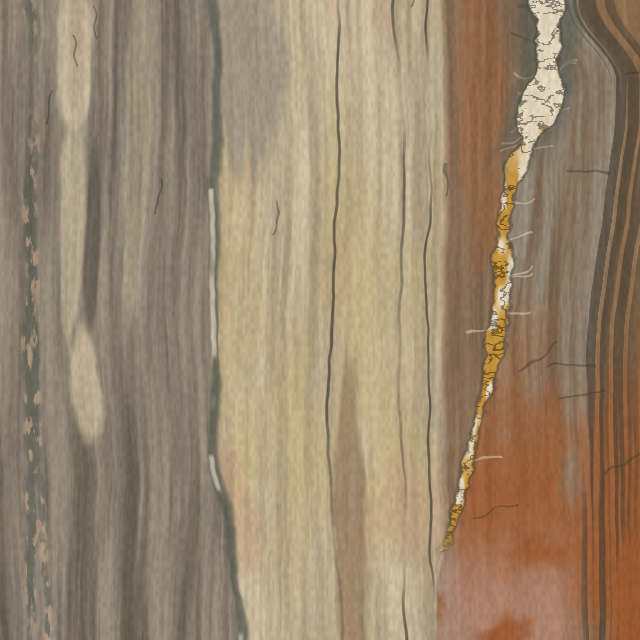
A Shadertoy shader for this texture:

```glsl
// Slab of banded stone: ash layers, a cream core, a brown strip and a rusty side
// split by a white and gold vein. Stretched noise makes the grain, wandering lines the cracks.

const vec3 ASH_DARK = vec3(.4, .365, .32);
const vec3 ASH = vec3(.585, .545, .485);
const vec3 CREAM = vec3(.785, .73, .61);
const vec3 SAND = vec3(.64, .58, .475);
const vec3 OCHRE = vec3(.73, .65, .47);
const vec3 BLUSH = vec3(.73, .6, .48);
const vec3 BROWN = vec3(.53, .43, .335);
const vec3 RUST = vec3(.61, .35, .19);
const vec3 ROSE = vec3(.68, .53, .46);
const vec3 INK = vec3(.25, .235, .2);
const vec3 SLATE = vec3(.35, .36, .32);
const vec3 CALCITE = vec3(.87, .82, .72);
const vec3 GOLD = vec3(.75, .56, .23);

float hash(vec2 p) {
  vec3 q = fract(p.xyx * .1031);
  q += dot(q, q.yzx + 33.33);
  return fract((q.x + q.y) * q.z);
}

float noise(vec2 p) {
  vec2 i = floor(p), f = fract(p);
  f = f * f * (3. - 2. * f);
  return mix(mix(hash(i), hash(i + vec2(1, 0)), f.x),
             mix(hash(i + vec2(0, 1)), hash(i + 1.), f.x), f.y);
}

float fbm(vec2 p) {
  float sum = 0., amp = .533;
  for (int i = 0; i < 4; i++) {
    sum += amp * noise(p);
    p = p * 2.03 + 17.3;
    amp *= .5;
  }
  return sum;
}

// Soft line of half width w at distance d
float line(float d, float w) { return 1. - smoothstep(w * .25, w, abs(d)); }

float wander(float y, float seed, float amount) {
  return (fbm(vec2(y * 5., seed * 7.1)) - .5) * amount;
}

// Streaky patch with ragged ends
float lens(vec2 p, float x, float y, float w, float h) {
  float ragged = fbm(p * vec2(55, 9)) - .5;
  return 1. - smoothstep(.72, 1.1, length((p - vec2(x, y)) / vec2(w, h)) + ragged * .65);
}

// Vertical crack that fades in and out
float crack(vec2 p, float x, float w, float seed) {
  float strength = smoothstep(.2, .65, noise(vec2(p.y * 7., seed * 3.7)));
  return line(p.x - x - wander(p.y, seed, .035), w) * strength;
}

float segment(vec2 p, vec2 a, vec2 d) {
  return length(p - a - d * clamp(dot(p - a, d) / dot(d, d), 0., 1.));
}

float veinPath(float y) {
  return .68 + .11 * smoothstep(0., .6, y) + .068 * smoothstep(.65, .9, y) + wander(y * 3., 4., .016);
}

vec3 ashLayers(vec2 p, float grain) {
  float broad = fbm(p * vec2(24, 1.5));
  vec3 c = mix(ASH_DARK, ASH, smoothstep(.22, .76, mix(broad, grain, .45)));
  c = mix(c, ASH_DARK * .85, .6 * lens(p, .147, .62, .014, .17));
  float pale = max(lens(p, .115, .91, .03, .14), lens(p, .137, .4, .025, .1));
  pale = max(pale, .75 * lens(p, .116, .67, .021, .21));
  pale = max(pale, .5 * lens(p, .212, .8, .022, .32));
  c = mix(c, mix(SAND, CREAM, .4 + grain * .6), pale * .9);
  // Flecked mineral seams
  float seam = max(crack(p, .047, .013, 2.), crack(p, .075 - .03 * p.y, .01, 5.));
  float fleck = smoothstep(.5, .68, fbm(p * vec2(130, 45)));
  return mix(c, mix(SLATE, BLUSH, fleck), seam * .7);
}

vec3 creamCore(vec2 p, float grain) {
  float broad = fbm(p * vec2(18, 1.8) + 9.);
  vec3 c = mix(SAND, CREAM, smoothstep(.2, .65, mix(broad, grain, .4)));
  c = mix(c, OCHRE, .55 * smoothstep(.45, .7, fbm(p * vec2(11, 3) + 40.)));
  c = mix(c, BLUSH, .5 * smoothstep(.48, .7, fbm(p * vec2(13, 5) + 71.)));
  c = mix(c, ASH, .75 * lens(p, .38, .92, .065, .2));
  c = mix(c, BROWN, .6 * lens(p, .548, .12, .027, .32));
  float cracks = max(crack(p, .527, .0035, 11.), crack(p, .632, .0035, 12.));
  cracks = max(cracks, crack(p, .672, .003, 13.));
  return mix(c, INK, cracks * .7);
}

vec3 rustySide(vec2 p, float grain) {
  float u = p.x - .93 - .05 * smoothstep(.4, .88, p.y) + .07 * smoothstep(.87, 1., p.y);
  float strata = fbm(vec2(u * 75., p.y * 1.3));
  vec3 c = mix(BROWN * .88, ASH, smoothstep(.2, .75, mix(strata, grain, .4)));
  c = mix(c, vec3(.55, .41, .27), smoothstep(-.02, .02, u) * .75);
  float low = 1. - smoothstep(.2, .65, p.y);
  float stain = smoothstep(.36, .66, fbm(p * vec2(10, 6) + 23.) + .13 * low);
  c = mix(c, RUST, stain * low * .85);
  float rosy = (1. - smoothstep(.04, .24, p.y)) * (1. - smoothstep(.86, .93, p.x));
  c = mix(c, mix(RUST, ROSE, smoothstep(.3, .6, fbm(p * 14.))), rosy * .8);
  // Dark laminae following the fold
  float laminae = smoothstep(.52, .72, noise(vec2(u * 190., p.y * 1.8)));
  laminae *= smoothstep(-.035, -.01, u) * (1. - smoothstep(.03, .09, u));
  c = mix(c, INK, laminae * .6);
  return mix(c, RUST, .85 * lens(p, 1., .05, .045, .13));
}

vec3 addVein(vec3 c, vec2 p) {
  float top = smoothstep(.7, .84, p.y), shown = smoothstep(.1, .2, p.y);
  float w = mix(.006, .012, smoothstep(.1, .6, p.y)) + .016 * top;
  w *= .45 + .9 * noise(vec2(p.y * 27., 3));
  float edge = abs(p.x - veinPath(p.y)) + (fbm(p * 65.) - .5) * .014;
  c = mix(c, SLATE, top * .7 * (1. - smoothstep(.03, .06, edge)));
  c = mix(c, INK, shown * .55 * (1. - smoothstep(w, w + .006, edge)));
  float gilt = smoothstep(.35, .6, noise(p * vec2(60, 26))) * (1. - top);
  vec3 mineral = mix(CALCITE, GOLD, gilt);
  mineral *= 1. - .4 * line(fbm(p * vec2(40, 70)) - .5, .05);
  return mix(c, mineral, shown * (1. - smoothstep(w - .003, w + .002, edge)));
}

// Scattered cracks, and pale twigs growing from the vein
vec3 addHairlines(vec3 c, vec2 p) {
  vec2 bent = p + (vec2(noise(p * 45.), noise(p * 45. + 9.)) - .5) * .014;
  for (float k = 0.; k < 16.; k++) {
    float turn = hash(vec2(k, 3)) - .5, y = .2 + .72 * hash(vec2(k, 6));
    vec2 start = vec2(hash(vec2(k, 1)), hash(vec2(k, 2)));
    vec2 reach = mix(vec2(turn * .02, .05), vec2(.07, turn * .08), step(.7, start.x));
    c = mix(c, INK, .45 * line(segment(bent, start, reach), .0027));
    vec2 twig = vec2(.045 * sign(turn), .05 * turn);
    c = mix(c, CALCITE, .5 * line(segment(bent, vec2(veinPath(y), y), twig), .0028));
  }
  return c;
}

void mainImage(out vec4 fragColor, in vec2 fragCoord) {
  vec2 p = fragCoord / iResolution.xy, q = p;
  q.x += .016 * (noise(p * vec2(5, 4)) - .5) + .004 * (noise(p * 20.) - .5);
  float grain = fbm(q * vec2(120, 4));
  // Ash and cream with the seam between them
  float d = p.x - .38 + .045 * smoothstep(0., .32, p.y) - wander(p.y * 2., 8., .025);
  vec3 c = mix(ashLayers(q, grain), creamCore(q, grain), smoothstep(-.004, .006, d));
  c = mix(c, SLATE, .75 * line(d, .004 + .011 * noise(vec2(p.y * 13., 6))));
  float chip = smoothstep(.6, .75, noise(vec2(p.y * 19., 31)));
  c = mix(c, CALCITE, chip * .7 * line(d + .003, .006));
  // Brown strip and rusty side
  vec3 strip = BROWN * mix(.86, 1.14, grain);
  strip = mix(strip, RUST, .35 * lens(q, .755, .83, .04, .28));
  c = mix(c, strip, smoothstep(-.008, .012, q.x - .695));
  c = mix(c, rustySide(q, grain), smoothstep(-.003, .003, p.x - veinPath(p.y)));
  c = addVein(addHairlines(c, p), p);
  c *= .9 + .1 * noise(p * vec2(260, 110)) + .1 * grain;
  fragColor = vec4(c, 1);
}
```
